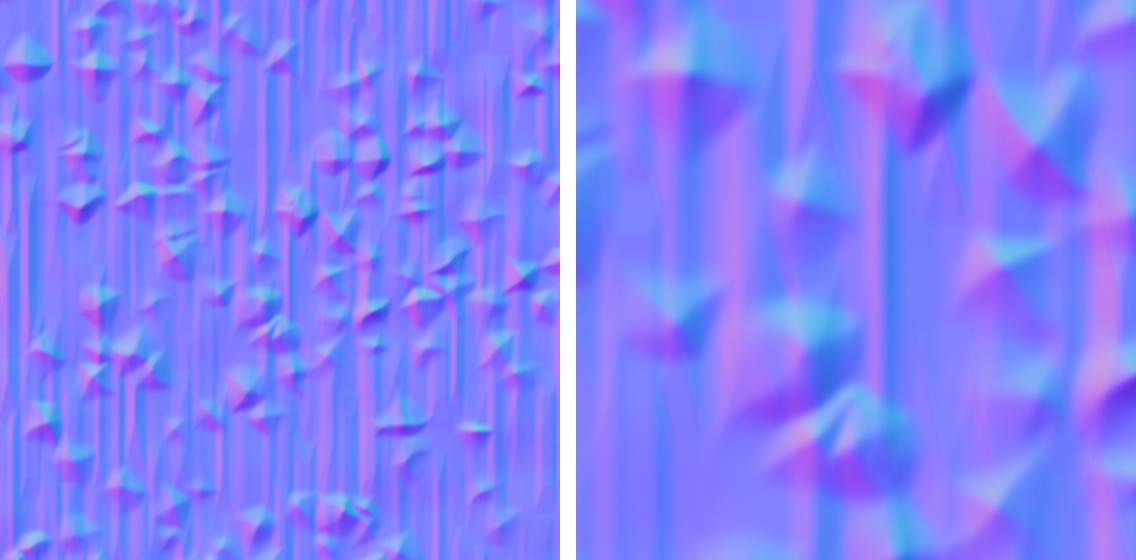
Left, the full canvas; right, a detail of the centre.
Give the GLSL for this texture map, as a three.js fragment shader.

```glsl
varying vec2 vUv;

vec3 hash3(vec2 cell) {
  vec3 p = fract(cell.xyx * vec3(0.1031, 0.1030, 0.0973));
  p += dot(p, p.yxz + 33.33);
  return fract((p.xxy + p.yzz) * p.zyx);
}

float valueNoise(vec2 p) {
  vec2 i = floor(p), f = fract(p);
  f = f * f * (3.0 - 2.0 * f);
  return mix(mix(hash3(i).x, hash3(i + vec2(1, 0)).x, f.x),
             mix(hash3(i + vec2(0, 1)).x, hash3(i + vec2(1, 1)).x, f.x), f.y);
}

float smoothMax(float a, float b, float width) {
  float h = max(width - abs(a - b), 0.0) / width;
  return max(a, b) + h * h * width * 0.25;
}

// Long vertical ridges with pointed ends and uneven flanks
float ridges(vec2 p, vec2 size, float slope, float seed) {
  float height = 0.0;
  float column = floor(p.x / size.x);
  for (int i = -1; i <= 1; i++) {
    float c = column + float(i);
    float shift = hash3(vec2(c, seed)).x;
    float row = floor(p.y / size.y + shift);
    for (int j = -1; j <= 1; j++) {
      vec2 cell = vec2(c, row + float(j));
      vec3 a = hash3(cell + seed);
      vec3 b = hash3(cell + seed + 71.0);
      vec2 center = (cell + vec2(0.25 + 0.5 * a.x, 0.3 + 0.4 * a.y - shift)) * size;
      vec2 d = p - center;
      float halfWidth = size.x * (0.35 + 0.4 * a.z);
      float flank = d.x < 0.0 ? -d.x * (1.0 + 0.6 * b.x) : d.x * (0.9 + 0.4 * b.y);
      float cap = (size.y * (0.35 + 0.4 * b.z) - abs(d.y)) * 0.3;
      float profile = min(min(halfWidth - flank, cap), size.x * (0.3 + 0.5 * b.x));
      height = max(height, profile * slope * (0.35 + 0.9 * b.y));
    }
  }
  return height;
}

// Clustered pyramids with softened edges that melt into each other
float bumps(vec2 p) {
  float height = 0.0;
  vec2 base = floor(p / 0.07);
  for (int i = -1; i <= 1; i++) {
    for (int j = -1; j <= 1; j++) {
      vec2 cell = base + vec2(i, j);
      vec3 a = hash3(cell + 19.0);
      vec3 b = hash3(cell + 143.0);
      float chance = 0.85 * smoothstep(0.1, 0.8, valueNoise(cell * 0.45 + 8.0));
      if (a.z > chance) continue;
      vec2 q = p - (cell + 0.1 + 0.8 * a.xy) * 0.07;
      float angle = b.x * 6.2832;
      q = mat2(cos(angle), sin(angle), -sin(angle), cos(angle)) * q;
      q.x *= q.x < 0.0 ? 0.8 : 1.2;
      float radius = 0.038 + 0.014 * b.y;
      vec2 edge = sqrt(q * q + 0.00001);
      float d = 0.3 * length(q) + 0.7 * (edge.x + 0.8 * edge.y);
      float t = max(0.0, 1.0 - d / radius);
      float bump = t * (0.7 + 0.3 * t) * radius * (0.22 + 0.22 * b.z);
      height = smoothMax(height, bump, 0.002) + 0.25 * min(height, bump);
    }
  }
  return height;
}

float surface(vec2 p) {
  float streaks = ridges(p, vec2(0.038, 0.3), 0.28, 5.0)
                + ridges(p + 0.37, vec2(0.085, 0.42), 0.13, 37.0);
  vec2 warp = vec2(valueNoise(p * 28.0), valueNoise(p * 28.0 + 50.0)) - 0.5;
  float lumps = bumps(p + warp * 0.018) + streaks * 0.5;
  return smoothMax(streaks, lumps, 0.003) + 0.006 * valueNoise(p * vec2(13.0, 12.0));
}

void main() {
  // Central differences, wide enough to soften the creases
  vec2 e = vec2(0.004, 0.0);
  float dx = surface(vUv + e.xy) - surface(vUv - e.xy);
  float dy = surface(vUv + e.yx) - surface(vUv - e.yx);
  vec3 normal = normalize(vec3(vec2(dx, -dy) / (2.0 * e.x), 1.0));
  gl_FragColor = vec4(normal * 0.5 + 0.5, 1.0);
}
```
